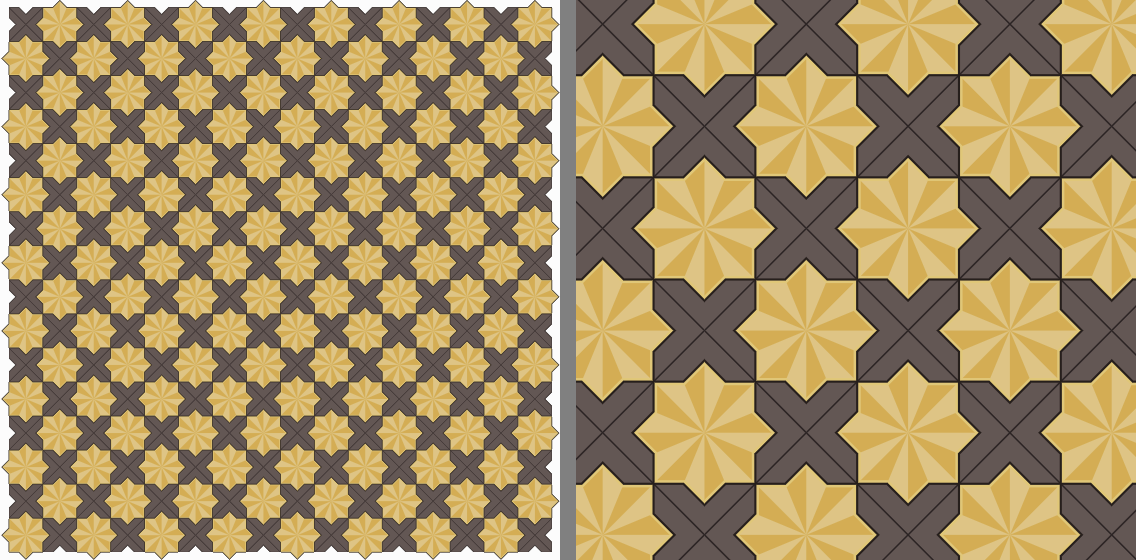
Left, the full canvas; right, a detail of the centre.
Write a WebGL 2 fragment shader that draws this pattern.

```glsl
#version 300 es
precision highp float;
// Checkerboard of faceted gold eight-point stars and dark crosses on white.

uniform vec2 u_resolution;
out vec4 fragColor;

const float CELLS = 16.0;

// Union of a unit square and the same square turned by 45 degrees.
float starDistance(vec2 p) {
    vec2 q = abs(p);
    return min(max(q.x, q.y), (q.x + q.y) * 0.70711) - 0.5;
}

// Box-filtered coverage of a line, so thin lines fade instead of thickening.
float lineCoverage(float d, float width, float px) {
    return clamp((d + 0.5 * width) / px + 0.5, 0.0, 1.0)
         - clamp((d - 0.5 * width) / px + 0.5, 0.0, 1.0);
}

float fillCoverage(float d, float px) {
    return clamp(0.5 - d / px, 0.0, 1.0);
}

bool insideGrid(vec2 cell) {
    return all(greaterThanEqual(cell, vec2(0.0))) && all(lessThan(cell, vec2(CELLS)));
}

// Sixteen wedges, light and deep gold in turn, within a pale rim.
vec3 starColor(vec2 p, float d, float px) {
    vec3 deepGold = vec3(0.83, 0.68, 0.33);
    vec3 paleGold = vec3(0.87, 0.77, 0.52);
    vec3 rimGold = vec3(0.88, 0.78, 0.47);
    float wedge = sin(8.0 * atan(p.x, p.y + 1e-5)) * length(p) / 8.0;
    vec3 facets = mix(paleGold, deepGold, fillCoverage(wedge, px));
    return mix(rimGold, facets, fillCoverage(d + 0.035, px));
}

// Dark cross with its two diagonal joints.
vec3 crossColor(vec2 p, float px) {
    float joint = (abs(p.x) - abs(p.y)) * 0.70711;
    return mix(vec3(0.39, 0.34, 0.33), vec3(0.17, 0.14, 0.14),
               lineCoverage(joint, 0.015, px));
}

void main() {
    vec2 uv = gl_FragCoord.xy / u_resolution;
    vec2 grid = (uv - vec2(0.0159, 0.0139)) / vec2(0.0606, 0.0608);
    float px = 1.0 / (0.0607 * min(u_resolution.x, u_resolution.y));

    vec2 cell = floor(grid);
    vec2 local = grid - cell - 0.5;

    // Cross cells take the star across their nearest side.
    vec2 starCell = cell;
    if (mod(cell.x + cell.y, 2.0) > 0.5) {
        starCell += abs(local.x) > abs(local.y) ? vec2(sign(local.x), 0.0)
                                               : vec2(0.0, sign(local.y));
    }
    vec2 p = grid - starCell - 0.5;
    float d = starDistance(p);

    // Stars beyond the border stay white and notch the outer crosses.
    vec3 white = vec3(0.99);
    bool onGrid = insideGrid(cell);
    bool goldStar = insideGrid(starCell);
    vec3 ground = onGrid ? crossColor(local, px) : white;
    vec3 star = goldStar ? starColor(p, d, px) : white;
    vec3 color = mix(ground, star, fillCoverage(d, px));

    // Star outline
    if (onGrid || goldStar) {
        color = mix(color, vec3(0.15, 0.12, 0.11), lineCoverage(d, 0.021, px));
    }
    fragColor = vec4(color, 1.0);
}
```
